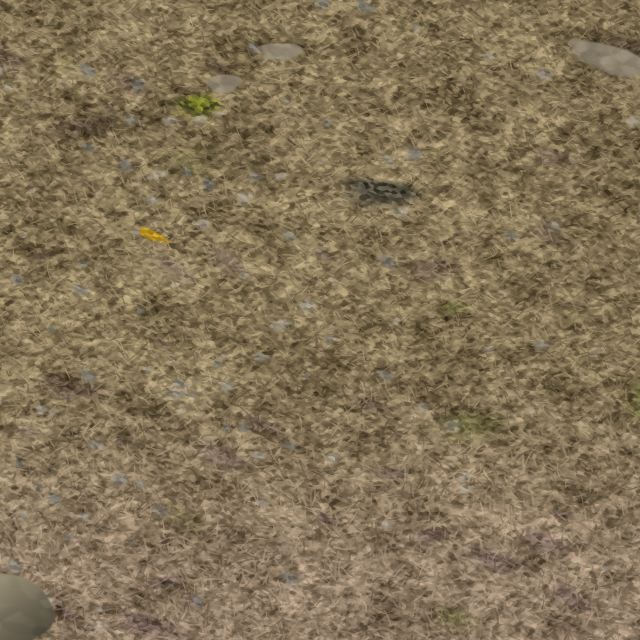
Give the GLSL for this texture, as a three.js fragment shader.

```glsl
// Dry trampled grass with straw, bare soil, small stones and a little moss.
varying vec2 vUv;

vec2 hash2(vec2 p) {
  vec3 q = fract(p.xyx * vec3(0.1031, 0.1030, 0.0973));
  q += dot(q, q.yzx + 33.33);
  return fract((q.xx + q.yz) * q.zy);
}

vec2 rotate(vec2 p, float angle) {
  float c = cos(angle), s = sin(angle);
  return vec2(c * p.x + s * p.y, c * p.y - s * p.x);
}

// Layered sines, roughly -1 to 1
float patches(vec2 p) {
  float sum = 0.0, weight = 0.5;
  for (int i = 0; i < 5; i++) {
    p = rotate(p, 1.1) * 1.6 + 1.7;
    sum += weight * sin(p.x + 1.3 * sin(p.y)) * cos(0.8 * p.y + sin(p.x * 0.7));
    weight *= 0.75;
  }
  return sum;
}

// Cellular noise with softly blended cell tones
float grain(vec2 p) {
  vec2 cell = floor(p);
  float sum = 0.0, total = 0.0;
  for (int y = -1; y <= 1; y++)
    for (int x = -1; x <= 1; x++) {
      vec2 id = cell + vec2(x, y);
      vec2 d = id + hash2(id) - p;
      float w = exp(-9.0 * dot(d, d));
      sum += w * hash2(id + 71.0).x;
      total += w;
    }
  return sum / total;
}

// Curved blades, one per cell: x is coverage, y is tone
vec2 straw(vec2 uv, float scale, float seed) {
  vec2 cell = floor(uv * scale), result = vec2(0.0);
  float near = 1.0 - smoothstep(0.1, 0.6, uv.y);
  for (int y = -1; y <= 1; y++)
    for (int x = -1; x <= 1; x++) {
      vec2 id = cell + vec2(x, y);
      vec2 a = hash2(id + seed), b = hash2(id + seed + 37.0);
      float angle = (b.x - 0.5) * mix(2.3, 3.1, near) - 0.25;
      vec2 d = rotate(uv - (id + a) / scale, angle);
      d.y += (a.x - 0.5) * 30.0 * d.x * d.x;
      float len = mix(0.004, 0.016, b.y * b.y) * (1.0 + 0.3 * near);
      float width = mix(0.0006, 0.0016, a.y) * (1.0 + 0.3 * near);
      float mask = (1.0 - smoothstep(width * 0.4, width + 0.0009, abs(d.y)))
                 * (1.0 - smoothstep(len * 0.5, len, abs(d.x)));
      if (mask > result.x) result = vec2(mask, fract(a.x * 7.0 + b.y * 5.0));
    }
  return result;
}

// Lumpy ellipse with a soft rim
float blob(vec2 uv, vec2 center, vec2 radius, float angle, float soft) {
  vec2 d = rotate(uv - center, angle) / radius;
  float rim = 1.0 + 0.12 * sin(3.0 * d.x + 40.0 * center.x) + 0.1 * sin(4.0 * d.y + d.x);
  return 1.0 - smoothstep(rim - soft, rim + soft, length(d));
}

// Scattered blobs: x is coverage, y is a random tone
vec2 scatter(vec2 uv, float scale, float chance, vec2 size, float soft) {
  vec2 cell = floor(uv * scale), result = vec2(0.0);
  for (int y = -1; y <= 1; y++)
    for (int x = -1; x <= 1; x++) {
      vec2 id = cell + vec2(x, y);
      vec2 a = hash2(id + scale), b = hash2(id + scale + 19.0);
      float mask = blob(uv, (id + a) / scale, size * (0.4 + b.x), b.y - 0.7, soft);
      mask *= step(fract(b.x * 13.0 + a.y * 7.0), chance);
      if (mask > result.x) result = vec2(mask, b.y);
    }
  return result;
}

void main() {
  vec2 uv = vUv;
  float broad = patches(uv * 5.0);
  float mottled = patches(uv * 23.0 + 4.0);
  float near = 1.0 - smoothstep(0.05, 0.5, uv.y);

  // Ground litter, crossed in two directions
  float fine = grain(rotate(uv, -0.3) * vec2(120.0, 215.0));
  float cross = grain(rotate(uv, 0.45) * vec2(85.0, 165.0) + 5.0);
  float coarse = grain(rotate(uv, -0.15) * vec2(42.0, 70.0) + 9.0);
  float clumps = grain(uv * vec2(15.0, 24.0) + 3.0);
  float ground = 0.07 * broad + 0.05 * mottled + 0.28 * (coarse - 0.5)
               + 0.24 * (clumps - 0.5) + 0.07 * near;
  vec2 soil = scatter(uv, 11.0, 0.3, vec2(0.032, 0.012), 0.7);
  ground -= 0.2 * soil.x * (0.3 + cross);
  float tone = 0.58 + ground + 0.5 * (fine - 0.5) + 0.42 * (cross - 0.5);

  // Straw in overlapping layers
  for (int i = 0; i < 6; i++) {
    float layer = float(i);
    vec2 blade = straw(uv, 34.0 + 4.0 * layer, 53.0 * layer);
    float bladeTone = 0.32 + 0.68 * blade.y + 0.9 * ground;
    tone = mix(tone, bladeTone, 0.6 * blade.x);
  }
  vec3 color = mix(vec3(0.22, 0.18, 0.11), vec3(0.70, 0.625, 0.50), clamp(tone, -0.1, 1.25));
  color *= mix(vec3(1.0, 1.0, 0.95), vec3(1.01, 0.985, 1.04), near);
  color = mix(color, color * vec3(0.98, 0.96, 1.06), soil.x);

  // Green growth
  float green = scatter(uv, 7.0, 0.14, vec2(0.035, 0.02), 0.8).x * (0.1 + 0.6 * uv.x);
  color = mix(color, color * vec3(0.72, 0.84, 0.55), green);
  float moss = blob(uv, vec2(0.31, 0.835), vec2(0.03, 0.017), 0.0, 0.6);
  color = mix(color, vec3(0.34, 0.37, 0.08) * (0.4 + 1.2 * fine), 0.75 * moss);

  // Pebbles and larger stones
  float pebbly = mix(0.24, 0.05, smoothstep(0.3, 0.8, uv.x));
  vec2 pebble = scatter(uv, 25.0, pebbly, vec2(0.01, 0.0065), 0.4);
  vec3 stone = mix(vec3(0.43, 0.43, 0.42), vec3(0.72, 0.68, 0.60), pebble.y);
  color = mix(color, stone * (0.75 + 0.4 * fine), 0.65 * pebble.x);
  float slabs = max(blob(uv, vec2(0.44, 0.92), vec2(0.028, 0.014), 0.0, 0.15),
                    blob(uv, vec2(0.35, 0.87), vec2(0.03, 0.013), 0.1, 0.15));
  slabs = max(slabs, blob(uv, vec2(0.95, 0.91), vec2(0.075, 0.02), -0.3, 0.2));
  color = mix(color, vec3(0.60, 0.56, 0.48) * (0.85 + 0.25 * coarse), 0.85 * slabs);

  // Dark clump, yellow scrap and corner boulder
  float clump = blob(uv, vec2(0.595, 0.70), vec2(0.048, 0.02), -0.1, 0.5);
  color = mix(color, vec3(0.26, 0.25, 0.21) * (0.4 + 1.2 * fine), 0.85 * clump);
  float scrap = blob(uv, vec2(0.24, 0.632), vec2(0.024, 0.007), -0.4, 0.2);
  color = mix(color, vec3(0.74, 0.58, 0.14) * (0.8 + 0.4 * fine), scrap);
  float boulder = blob(uv, vec2(0.0, 0.05), vec2(0.08, 0.058), -0.3, 0.05);
  float light = 0.75 + 3.5 * (uv.y - 0.04) - 2.5 * uv.x + 0.12 * coarse;
  color = mix(color, vec3(0.60, 0.56, 0.46) * clamp(light, 0.4, 1.1), boulder);

  gl_FragColor = vec4(color, 1.0);
}
```
